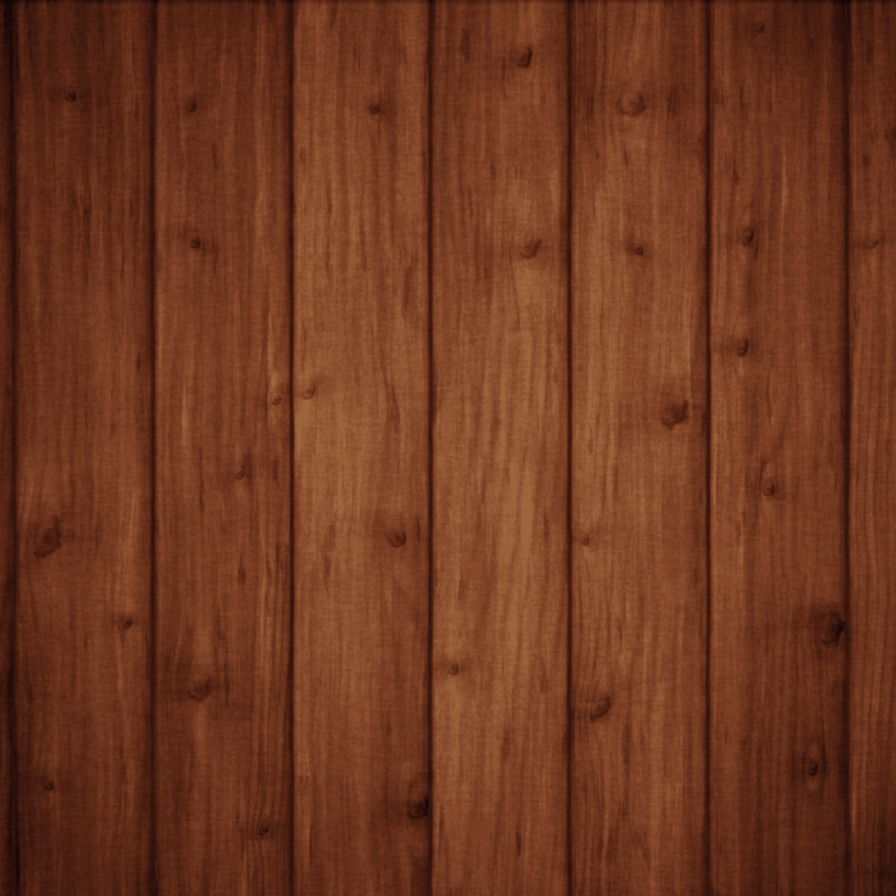
Give the GLSL for this texture, as a Shadertoy shader.

```glsl
// Stained wooden wall: vertical planks about 0.155 wide, split by dark soft seams.
// Each plank has its own seed for tone, grain contours, fibres and scattered knots;
// everything adds to one tone value, which a brown ramp and a vignette turn to colour.

const float PLANK = 0.155;
const float KNOT_CELL = 0.17;

float hash(vec2 p) {
    vec3 q = fract(p.xyx * 0.1031);
    q += dot(q, q.yzx + 33.33);
    return fract((q.x + q.y) * q.z);
}

float noise(vec2 p) {
    vec2 i = floor(p), f = fract(p);
    f = f * f * (3.0 - 2.0 * f);
    return mix(mix(hash(i), hash(i + vec2(1, 0)), f.x),
               mix(hash(i + vec2(0, 1)), hash(i + vec2(1, 1)), f.x), f.y);
}

float fbm(vec2 p) {
    float sum = 0.0, amp = 0.5;
    for (int i = 0; i < 4; i++) {
        sum += amp * noise(p);
        p = p * 2.03 + 17.3;
        amp *= 0.5;
    }
    return sum;
}

// Returns grain push (x), contour bump (y) and tone change (z) of the nearby knots.
vec3 knots(vec2 p, float plank) {
    vec3 total = vec3(0.0);
    float row = floor(p.y / KNOT_CELL);
    for (float j = -1.0; j <= 1.0; j++) {
        vec2 id = vec2(plank * 7.0 + 61.0, row + j + 23.0);
        if (hash(id) < 0.33) continue;
        float size = hash(id + 5.7);
        float radius = mix(0.004, 0.014, size * size);
        vec2 center = vec2(mix(0.1, 0.9, hash(id + 11.3)) * PLANK,
                           (row + j + 0.15 + 0.7 * hash(id + 31.9)) * KNOT_CELL);
        vec2 d = (p - center) / radius;
        d += 1.1 * (vec2(fbm(p * 90.0), fbm(p * 90.0 + 40.0)) - 0.47);
        d.y += d.x * (hash(id + 47.1) - 0.5);
        float r = length(d * vec2(1.0, 0.85));
        float halo = exp(-0.18 * dot(d, d * vec2(0.7, 0.3)));

        total.x += d.x / (r + 0.6) * radius * halo;
        total.y += 2.2 * exp(-0.45 * length(d * vec2(1.0, 0.45)));
        // dark heart, bark ring, broad smudge and pale fibres above and below
        float heart = smoothstep(1.0, 0.2, length(d - vec2(0.25, -0.2)));
        float ring = exp(-14.0 * (r - 1.1) * (r - 1.1)) * smoothstep(-1.3, 1.0, d.x - d.y);
        float smudge = exp(-0.1 * dot(d, d * vec2(0.35, 1.0)));
        float pale = exp(-0.5 * d.x * d.x - 0.12 * pow(abs(d.y) - 3.5, 2.0));
        total.z += 0.12 * pale - 0.26 * heart - 0.34 * ring
                 - 0.42 * smudge * fbm(p * vec2(30.0, 90.0));
    }
    return total;
}

vec3 woodRamp(float t) {
    vec3 dark = vec3(0.17, 0.06, 0.04), umber = vec3(0.35, 0.15, 0.08);
    vec3 brown = vec3(0.50, 0.26, 0.15), honey = vec3(0.57, 0.34, 0.20);
    vec3 low = mix(dark, umber, max(t, -0.2) / 0.45);
    vec3 high = mix(brown, honey, min((t - 0.82) / 0.18, 1.7));
    return t < 0.45 ? low : t < 0.82 ? mix(umber, brown, (t - 0.45) / 0.37) : high;
}

void mainImage(out vec4 fragColor, in vec2 fragCoord) {
    vec2 uv = fragCoord / iResolution.xy;
    float pixel = 1.0 / iResolution.y;

    // plank index and position inside it
    float wobble = 0.0012 * (noise(vec2(uv.x * 3.0, uv.y * 9.0)) - 0.5);
    float across = (uv.x - 0.0156 + wobble) / PLANK;
    float plank = floor(across);
    vec2 p = vec2(fract(across) * PLANK, uv.y);
    float seed = hash(vec2(plank + 9.0, 3.0));
    vec2 shift = vec2(seed * 53.0, plank * 19.0 + 70.0);

    // grain, bent around the knots and by a slow drift
    vec3 knot = knots(p, plank);
    float drift = 0.016 * (fbm(vec2(p.x * 14.0, p.y * 6.0) + shift) - 0.5);
    vec2 g = vec2(p.x - knot.x + drift, p.y);
    float contour = 6.0 * noise(g * vec2(13.0, 1.2) + shift) + 55.0 * g.x + knot.y;
    float lines = pow(0.5 + 0.5 * cos(6.2832 * contour), 3.0);
    float lineMask = smoothstep(0.3, 0.75, noise(g * vec2(18.0, 4.0) + shift + 8.0));
    float bands = fbm(g * vec2(42.0, 1.8) + shift) - 0.47;
    float fibres = fbm(g * vec2(170.0, 7.0) + shift) - 0.47;
    float blotches = fbm(uv * vec2(9.0, 5.0) + shift) - 0.47;
    float darkFlecks = smoothstep(0.63, 0.80, fbm(g * vec2(75.0, 17.0) + shift + 31.0));
    float paleFlecks = smoothstep(0.60, 0.78, fbm(g * vec2(85.0, 9.0) + shift + 77.0));

    // fine cross weave and speckle of the surface
    float weave = noise(uv * vec2(70.0, 330.0)) + noise(uv * vec2(330.0, 90.0)) - 1.0;
    float speckle = noise(uv * 400.0) - 0.5;

    vec2 q = uv - vec2(0.51, 0.51);
    float tone = 1.01 - 1.55 * dot(q, q) + 0.07 * (seed - 0.5);
    tone += 0.36 * bands + 0.36 * fibres + 0.36 * blotches + 0.08 * weave + 0.12 * speckle;
    tone += 0.16 * paleFlecks - 0.22 * darkFlecks - 0.13 * lines * lineMask + knot.z;

    // seams: wide shade, worn pale edge on the right, thin uneven dark core
    float side = p.x < 0.5 * PLANK ? p.x : p.x - PLANK;
    float gap = abs(side);
    float wear = noise(vec2(plank * 5.0, uv.y * 60.0));
    tone -= (0.38 + 0.2 * wear) * exp(-gap / (side > 0.0 ? 0.0045 : 0.0075));
    tone += 0.16 * exp(-pow((side - 0.008) / 0.002, 2.0)) * wear;
    float core = 1.0 - smoothstep(0.0004, 0.0030 + pixel, gap);
    float coreTone = 0.16 * noise(vec2(plank + 40.0, uv.y * 45.0)) + 0.06 * speckle;
    tone = mix(tone, coreTone, (0.72 + 0.2 * wear) * core);

    // thin shade along the upper border
    tone -= 0.22 * smoothstep(0.994, 1.0, uv.y);
    fragColor = vec4(woodRamp(tone), 1.0);
}
```
